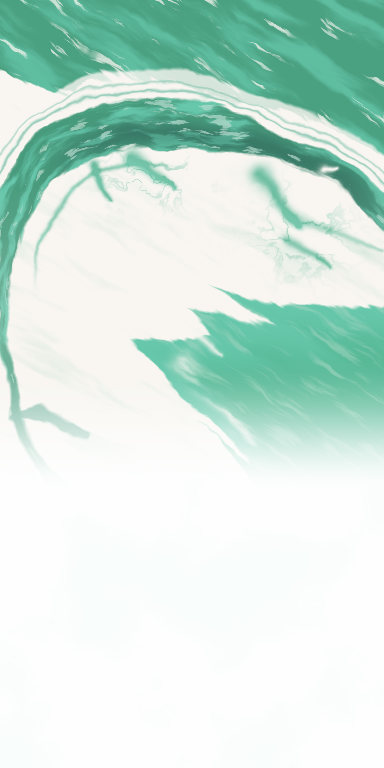
This background is drawn by a WebGL 1 fragment shader. Its source:

```glsl
precision highp float;
uniform vec2 u_resolution;

#define CREAM vec3(0.975, 0.962, 0.942)
#define PAPER vec3(0.992, 0.996, 0.994)
#define JADE vec3(0.31, 0.67, 0.54)
#define MINT vec3(0.40, 0.78, 0.67)
#define DEEP vec3(0.22, 0.47, 0.40)
#define FLOW_DIR vec2(0.84, 0.54)
#define ARCH_CENTER vec2(0.43, 0.78)
#define EDGE 0.005
#define FADE_START 0.93
#define FADE_END 1.28

float hash(vec2 p) {
  p = fract(p * vec2(0.1031, 0.1137));
  p += dot(p, p.yx + 33.3);
  return fract((p.x + p.y) * p.x * 7.31);
}

float noise(vec2 p) {
  vec2 i = floor(p), f = fract(p);
  f = f * f * (3.0 - 2.0 * f);
  return mix(mix(hash(i), hash(i + vec2(1, 0)), f.x),
             mix(hash(i + vec2(0, 1)), hash(i + vec2(1, 1)), f.x), f.y);
}

float fbm(vec2 p) {
  float sum = 0.0, amp = 0.5;
  for (int i = 0; i < 5; i++) {
    sum += amp * noise(p + 40.0);
    p = mat2(1.6, 1.2, -1.2, 1.6) * p + 7.3;
    amp *= 0.5;
  }
  return sum;
}

// Soft coverage of a positive inside distance
float fill(float d) { return smoothstep(-EDGE, EDGE, d); }

float line(float d, float width) { return exp(-d * d / (width * width)); }

// Tapered brush stroke from a to b
float stroke(vec2 p, vec2 a, vec2 b, float width) {
  vec2 ab = b - a;
  float t = clamp(dot(p - a, ab) / dot(ab, ab), 0.0, 1.0);
  return line(length(p - a - ab * t), width * (1.0 - 0.6 * t));
}

// Wedge opening to the right from its tip, between two slopes
float spike(vec2 p, vec2 tip, float upper, float lower) {
  vec2 q = p - tip;
  return min(q.y - upper * q.x, lower * q.x - q.y);
}

// Distance outside a lopsided oval, positive outwards
float archDistance(vec2 p) {
  vec2 d = p - ARCH_CENTER;
  vec2 radius = vec2(d.x < 0.0 ? 0.417 : 0.677, d.y < 0.0 ? 0.458 : 0.573);
  float power = mix(2.5, 2.0, smoothstep(-0.1, 0.1, d.x));
  vec2 k = pow(max(abs(d) / radius, 0.001), vec2(power));
  return (pow(k.x + k.y, 1.0 / power) - 1.0) * 0.458;
}

void main() {
  // Width is one unit, y runs down from the top
  vec2 p = vec2(gl_FragCoord.x, u_resolution.y - gl_FragCoord.y) / u_resolution.x;
  vec2 warp = vec2(fbm(p * 9.0), fbm(p * 9.0 + 19.0)) - 0.48;
  vec2 w = p + warp * 0.045;
  vec2 flow = vec2(dot(w, FLOW_DIR), dot(w, vec2(-FLOW_DIR.y, FLOW_DIR.x)));
  float streak = fbm(flow * vec2(5.0, 28.0));
  float fine = fbm(flow * vec2(9.0, 65.0) + 11.0);

  // Cream ground with faint diagonal veils
  float veil = smoothstep(0.52, 0.8, streak) * smoothstep(0.4, 0.6, p.y);
  vec3 col = mix(CREAM, vec3(0.83, 0.91, 0.86), 0.45 * veil);

  // Upper field with pale flecks
  float top = 0.195 + 0.3 * max(0.0, p.x - 0.39) + 0.05 * line(p.x - 0.19, 0.05);
  float field = fill(top - w.y + (streak - 0.5) * 0.10);
  vec3 fieldCol = mix(JADE * 0.94, MINT, smoothstep(0.42, 0.75, streak) * 0.75);
  float fleck = smoothstep(0.62, 0.72, fine) * smoothstep(0.45, 0.6, fbm(p * 6.0 + 3.0));
  col = mix(col, mix(fieldCol, CREAM, fleck * 0.75), field);

  // Arch band: coordinates along and across it
  float s = archDistance(w);
  vec2 d = w - ARCH_CENTER;
  float along = atan(d.x, -d.y);
  float grain = fbm(vec2(along * 5.0, s * 55.0));
  float leg = smoothstep(0.4, 0.85, p.y);
  float outer = mix(mix(0.066, 0.02, smoothstep(0.5, 0.78, p.x)), 0.012, leg);
  float inner = mix(0.06, 0.032, smoothstep(0.45, 1.0, p.x));
  inner -= 0.022 * (1.0 - smoothstep(0.05, 0.25, p.x));
  inner = mix(inner, 0.014, leg);
  float leftSide = 1.0 - smoothstep(0.3, 0.5, p.x);
  float reach = max(leftSide, 1.0 - smoothstep(0.66, 0.74, p.y));

  // Pale rim and its filaments
  float rim = fill(s - outer) * fill(outer + 0.07 - s) * reach * (1.0 - leg);
  col = mix(col, CREAM, rim * 0.8 * fill(top + 0.045 - p.y));
  float ripple = s - outer + (grain - 0.5) * 0.014;
  float filament = line(ripple - 0.018, 0.0035) + 0.7 * line(ripple - 0.038, 0.003);
  col = mix(col, mix(MINT, DEEP, 0.25), clamp(filament, 0.0, 1.0) * 0.6 * reach * (1.0 - leg));

  // Green body, dark core and marbled lights
  float rough = (grain - 0.5) * 0.03 * (1.0 - 0.6 * leg);
  float band = fill(outer - s + rough) * fill(s + inner + rough) * reach;
  vec3 bandCol = mix(JADE * 0.9, MINT, smoothstep(0.4, 0.7, grain));
  float core = line(s + 0.022, 0.034) * smoothstep(0.05, 0.35, p.x) * (1.0 - leg);
  bandCol = mix(bandCol, DEEP, core * (0.95 - 0.5 * smoothstep(0.5, 0.7, grain)));
  float glint = smoothstep(0.62, 0.72, fbm(vec2(along * 9.0 + 5.0, s * 90.0)));
  bandCol = mix(bandCol, vec3(0.72, 0.86, 0.81), max(glint * 0.7, leg * 0.35));
  col = mix(col, bandCol, band);
  col = mix(col, CREAM, stroke(w, vec2(0.845, 0.445), vec2(0.875, 0.44), 0.012));

  // Curls hanging below the arch
  float curl = 0.75 * line(s + 0.09 + 0.03 * p.x, 0.006) * leftSide * (1.0 - smoothstep(0.6, 0.78, p.y));
  curl += stroke(w, vec2(0.25, 0.43), vec2(0.28, 0.53), 0.012);
  curl += stroke(w, vec2(0.35, 0.41), vec2(0.46, 0.49), 0.02);
  curl += stroke(w, vec2(0.68, 0.46), vec2(0.79, 0.58), 0.024);
  curl += 0.8 * stroke(w, vec2(0.75, 0.62), vec2(0.86, 0.70), 0.015);
  curl += 0.5 * stroke(w, vec2(0.76, 0.55), vec2(0.99, 0.65), 0.014);
  float pool = line(length((p - vec2(0.40, 0.46)) * vec2(0.6, 1.0)), 0.07)
             + line(length(p - vec2(0.79, 0.60)), 0.10);
  float vein = line(fbm(w * vec2(8.0, 11.0) + warp * 3.0) - 0.48, 0.03);
  curl += 0.55 * vein * pool;
  col = mix(col, mix(MINT, JADE, streak), clamp(curl, 0.0, 1.0) * 0.85 * (1.0 - band));

  // Torn wedge on the right
  float wedge = spike(w, vec2(0.35, 0.895), -0.08, 1.07);
  wedge = max(wedge, spike(w, vec2(0.465, 0.79), 0.20, 1.0));
  wedge = max(wedge, spike(w, vec2(0.56, 0.75), 0.32, 0.65));
  wedge = max(wedge, spike(w, vec2(0.65, 0.79), 0.04, 1.0));
  wedge = max(wedge, spike(w, vec2(0.55, 1.135), 0.75, 1.1));
  float body = fill(wedge + (streak - 0.5) * 0.05);
  vec3 wedgeCol = mix(MINT, JADE * 1.06, smoothstep(0.0, 0.14, wedge) * 0.8);
  wedgeCol = mix(wedgeCol, vec3(0.62, 0.83, 0.75), smoothstep(0.5, 0.75, fine) * 0.6);
  float tear = stroke(w, vec2(0.47, 0.945), vec2(0.66, 1.16), 0.026)
             + stroke(w, vec2(0.50, 0.87), vec2(0.57, 0.92), 0.014);
  wedgeCol = mix(wedgeCol, CREAM, clamp(tear, 0.0, 1.0) * smoothstep(0.3, 0.55, streak) * 0.8);
  col = mix(col, wedgeCol, body);

  // Stray patch beside the leg
  float patchMask = stroke(w, vec2(0.10, 1.075), vec2(0.04, 1.085), 0.022)
                  + stroke(w, vec2(0.10, 1.08), vec2(0.23, 1.13), 0.026);
  col = mix(col, vec3(0.45, 0.70, 0.62), smoothstep(0.25, 0.8, patchMask + streak - 0.5) * 0.8);

  // Fade into paper, leaving a trace of tint
  col = mix(col, PAPER, smoothstep(FADE_START, FADE_END, p.y));
  float trace = smoothstep(0.5, 0.7, fbm(w * 4.0)) * smoothstep(1.2, 1.35, p.y);
  col -= vec3(0.014, 0.004, 0.007) * trace;
  gl_FragColor = vec4(col, 1.0);
}
```
